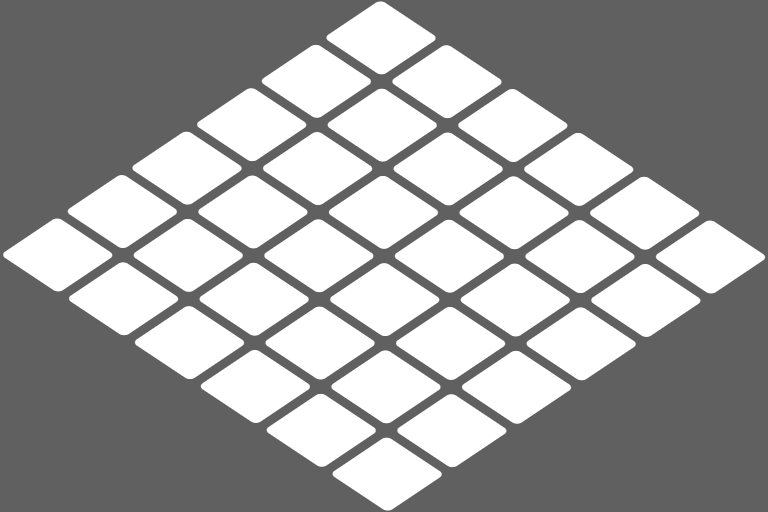
This pattern is drawn by a WebGL 1 fragment shader. Its source:

```glsl
precision highp float;
// Draws a six by six grid of white rounded tiles, tilted into a diamond on grey.

uniform vec2 u_resolution;

// Signed distance to a rounded square
float roundedSquare(vec2 p, float halfSide, float radius) {
  vec2 q = abs(p) - halfSide + radius;
  return length(max(q, 0.0)) + min(max(q.x, q.y), 0.0) - radius;
}

// Coordinates of p along two slanted axes
vec2 toLattice(vec2 p, vec2 axisA, vec2 axisB) {
  float det = axisA.x * axisB.y - axisA.y * axisB.x;
  return vec2(p.x * axisB.y - p.y * axisB.x,
              axisA.x * p.y - axisA.y * p.x) / det;
}

void main() {
  // Centred position, in canvas heights
  vec2 p = (gl_FragCoord.xy - 0.5 * u_resolution) / u_resolution.y;

  // Grid space, counted from the centre of the top tile
  vec2 topTile = vec2(-0.0058, 0.426);
  vec2 grid = toLattice(p - topTile, vec2(0.1287, -0.0856), vec2(-0.1263, -0.0848));

  // Nearest tile of the six by six set
  vec2 tile = clamp(floor(grid + 0.5), 0.0, 5.0);
  float dist = roundedSquare(grid - tile, 0.439, 0.073);

  // Edge smoothed over one pixel; a cell is 0.1405 heights across
  float coverage = clamp(0.5 - dist * 0.1405 * u_resolution.y, 0.0, 1.0);

  vec3 grey = vec3(0.378);
  vec3 white = vec3(1.0);
  gl_FragColor = vec4(mix(grey, white, coverage), 1.0);
}
```
